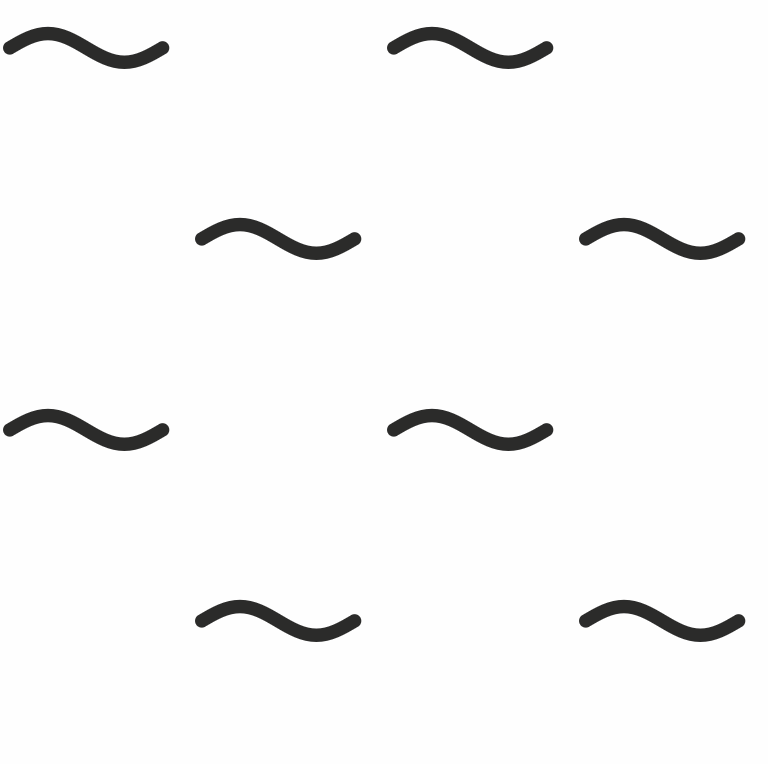
Reproduce this pattern procedurally as a WebGL 1 fragment shader.

```glsl
precision highp float;

uniform vec2 u_resolution;

// Lengths are fractions of the canvas height
#define REPEATS vec2(2.0, 4.0)
#define FIRST_CENTER vec2(0.1122, 0.9373)
#define HALF_LENGTH 0.1
#define AMPLITUDE 0.0188
#define HALF_STROKE 0.0088
#define INK vec3(0.168, 0.168, 0.164)
#define PAPER vec3(0.996)
#define SEGMENTS 32

const float PI = 3.14159265;

float segmentDistance(vec2 p, vec2 a, vec2 b) {
  vec2 ab = b - a;
  float t = clamp(dot(p - a, ab) / dot(ab, ab), 0.0, 1.0);
  return length(p - a - ab * t);
}

// t runs from -1 to 1: one crest, then one trough
vec2 wavePoint(float t) {
  return vec2(HALF_LENGTH * t, -AMPLITUDE * sin(PI * t));
}

// Distance to the centre line; segment ends give round caps
float waveDistance(vec2 p) {
  float nearest = 1.0;
  vec2 previous = wavePoint(-1.0);
  for (int i = 1; i <= SEGMENTS; i++) {
    vec2 next = wavePoint(2.0 * float(i) / float(SEGMENTS) - 1.0);
    nearest = min(nearest, segmentDistance(p, previous, next));
    previous = next;
  }
  return nearest;
}

void main() {
  vec2 uv = gl_FragCoord.xy / u_resolution;
  vec2 canvasSize = vec2(u_resolution.x / u_resolution.y, 1.0);

  // Half-drop layout: every other row shifts by half a repeat
  vec2 grid = (uv - FIRST_CENTER) * REPEATS + 0.5;
  grid.x += 0.5 * mod(floor(grid.y), 2.0);
  vec2 local = (fract(grid) - 0.5) * canvasSize / REPEATS;

  // Stroke with a one-pixel soft edge
  float pixel = 1.0 / u_resolution.y;
  float edge = waveDistance(local) - HALF_STROKE;
  float coverage = clamp(0.5 - edge / pixel, 0.0, 1.0);

  gl_FragColor = vec4(mix(PAPER, INK, coverage), 1.0);
}
```
